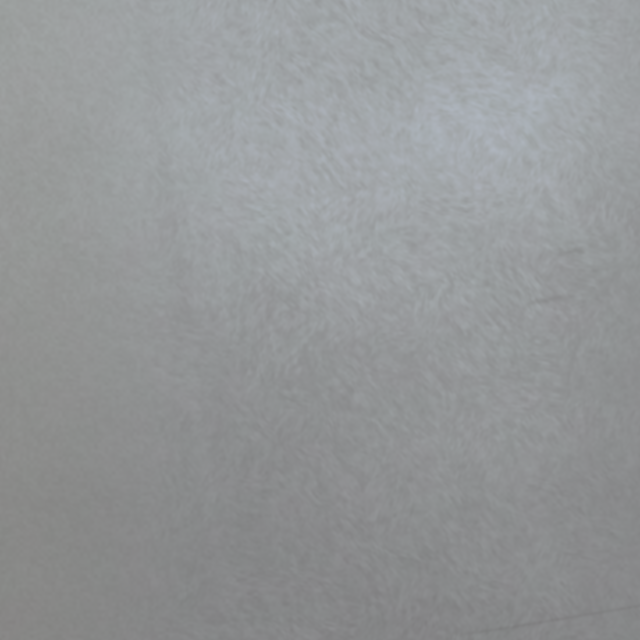
Give the GLSL for this texture, as a three.js fragment shader.

```glsl
// Dull grey brushed sheet: soft light falling from the upper right over a
// fine fibrous nap, with cloudy patches, one faint fold and a few creases.
// Tone is summed from gradients, glows and noise, then mapped to four greys.
varying vec2 vUv;

const vec3 DARK_GREY = vec3(0.519, 0.521, 0.525);
const vec3 MID_GREY = vec3(0.572, 0.58, 0.585);
const vec3 LIGHT_GREY = vec3(0.632, 0.65, 0.66);
const vec3 SHEEN = vec3(0.685, 0.71, 0.745);

float hash(vec2 p) {
  vec3 q = fract(vec3(p.xyx) * 0.1031);
  q += dot(q, q.yzx + 33.33);
  return fract((q.x + q.y) * q.z);
}

float noise(vec2 p) {
  vec2 cell = floor(p);
  vec2 f = fract(p);
  f = f * f * (3.0 - 2.0 * f);
  float low = mix(hash(cell), hash(cell + vec2(1.0, 0.0)), f.x);
  float high = mix(hash(cell + vec2(0.0, 1.0)), hash(cell + vec2(1.0)), f.x);
  return mix(low, high, f.y);
}

// Layered noise centred on zero.
float cloud(vec2 p) {
  float sum = 0.0;
  float weight = 0.5;
  for (int i = 0; i < 4; i++) {
    sum += weight * (noise(p) - 0.5);
    p = mat2(0.8, 0.6, -0.6, 0.8) * p * 2.03 + 17.3;
    weight *= 0.5;
  }
  return sum;
}

// Short fibres lying along the given angle, centred on zero.
float fibres(vec2 p, float angle, vec2 density) {
  vec2 along = vec2(cos(angle), sin(angle));
  vec2 q = vec2(dot(p, along), dot(p, vec2(-along.y, along.x)));
  return noise(q * density + 60.0) + 0.7 * noise(q * density * 1.6 + 91.0) - 0.85;
}

float glow(vec2 p, vec2 centre, vec2 radius) {
  vec2 d = (p - centre) / radius;
  return exp(-dot(d, d));
}

// Soft line from a to b, fading at its ends.
float crease(vec2 p, vec2 a, vec2 b, float width) {
  vec2 ab = b - a;
  float t = clamp(dot(p - a, ab) / dot(ab, ab), 0.0, 1.0);
  float d = length(p - a - ab * t) / width;
  return exp(-d * d) * smoothstep(0.0, 0.2, t) * (1.0 - smoothstep(0.8, 1.0, t));
}

// Broad light: 0 is dark, 0.5 middle, 1 light, 1.5 sheen.
float lighting(vec2 p) {
  float tone = mix(0.03, 0.95, smoothstep(-0.02, 0.95, p.y));
  tone -= 0.2 * (1.0 - smoothstep(0.0, 0.32, p.x)) * smoothstep(0.15, 0.7, p.y);
  tone -= 0.22 * smoothstep(0.82, 1.05, p.x) * smoothstep(0.1, 0.6, p.y);
  tone += 0.26 * glow(p, vec2(0.79, 0.82), vec2(0.15, 0.1));
  tone += 0.27 * glow(p, vec2(0.53, 0.69), vec2(0.28, 0.17));
  tone += 0.2 * glow(p, vec2(0.76, 0.28), vec2(0.2, 0.18));
  tone += 0.12 * glow(p, vec2(0.86, 0.1), vec2(0.06, 0.06));
  return tone;
}

// Fibres in three directions, each ruling its own patches.
float nap(vec2 p) {
  vec2 bent = p + 0.01 * vec2(noise(p * 26.0), noise(p * 26.0 + 40.0));
  float slanted = fibres(bent, -0.85, vec2(72.0, 135.0));
  float upright = fibres(bent, 1.25, vec2(78.0, 130.0));
  float level = fibres(bent, -0.3, vec2(75.0, 130.0));
  float strands = mix(slanted, upright, smoothstep(0.4, 0.65, noise(p * 15.0 + 5.0)));
  return mix(strands, level, smoothstep(0.55, 0.8, noise(p * 13.0 + 31.0)));
}

float folds(vec2 p) {
  float bend = 0.01 * (noise(p * 5.0) - 0.5);
  vec2 q = p + vec2(bend, 0.5 * bend);
  float tone = -0.08 * crease(q, vec2(0.21, 1.1), vec2(0.3, 0.38), 0.018);
  tone += 0.06 * crease(q, vec2(0.29, 0.5), vec2(0.36, 0.0), 0.012);
  tone -= 0.2 * crease(q, vec2(0.7, 0.005), vec2(1.05, 0.06), 0.003);
  tone -= 0.25 * crease(q, vec2(0.82, 0.525), vec2(0.89, 0.54), 0.004);
  tone -= 0.25 * crease(q, vec2(0.87, 0.602), vec2(0.92, 0.615), 0.006);
  return tone;
}

vec3 greyRamp(float tone) {
  vec3 color = mix(DARK_GREY, MID_GREY, clamp(tone * 2.0, -0.6, 1.0));
  color = mix(color, LIGHT_GREY, clamp(tone * 2.0 - 1.0, 0.0, 1.0));
  return mix(color, SHEEN, clamp(tone * 2.0 - 2.0, 0.0, 1.3));
}

void main() {
  vec2 p = vUv;
  float inner = smoothstep(0.15, 0.45, p.x) * (1.0 - smoothstep(0.85, 1.1, p.x));
  float roughness = (0.35 + 0.65 * inner) * (0.75 + 0.25 * smoothstep(0.3, 0.7, p.y));

  float tone = lighting(p) + folds(p);
  tone += 0.2 * cloud(p * 9.0 + 3.0) * (0.4 + roughness);
  tone += 0.07 * cloud(p * vec2(7.0, 18.0) + 50.0);
  tone += 0.36 * roughness * nap(p);
  tone += 0.13 * (noise(p * 180.0) - 0.5);

  // A slight warmth on the left and faint coloured blotches.
  vec3 tint = vec3(0.004, 0.002, -0.008) * (1.0 - smoothstep(0.0, 0.35, p.x));
  tint += vec3(0.012, -0.004, 0.006) * cloud(p * 24.0 + 70.0);
  gl_FragColor = vec4(greyRamp(tone) + tint, 1.0);
}
```
